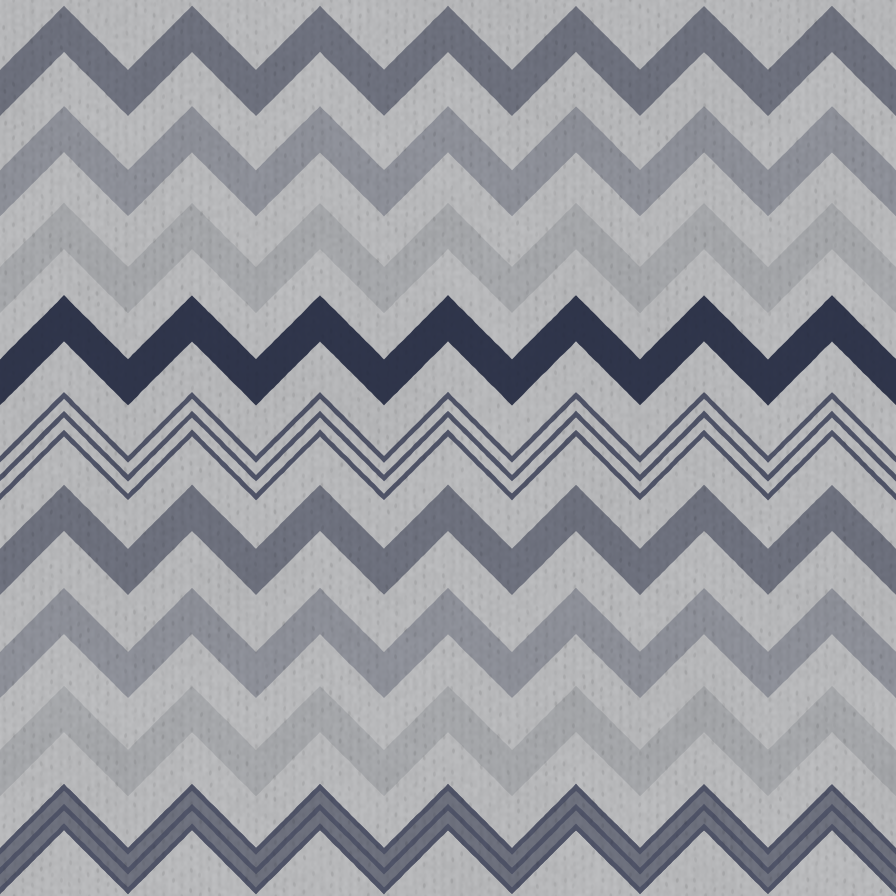
Write a WebGL 2 fragment shader that draws this pattern.

```glsl
#version 300 es
precision highp float;

uniform vec2 u_resolution;
out vec4 fragColor;

const vec3 CLOTH = vec3(0.715, 0.718, 0.726);
const vec3 SLATE = vec3(0.425, 0.438, 0.488);
const vec3 STEEL = vec3(0.548, 0.558, 0.592);
const vec3 SILVER = vec3(0.640, 0.647, 0.660);
const vec3 NAVY = vec3(0.185, 0.208, 0.292);
const vec3 LINE_INK = vec3(0.305, 0.322, 0.400);

// Top of each zigzag row, measured down from the upper edge.
const float ROW_TOPS[9] = float[9](
    0.0065, 0.1185, 0.2265, 0.3295, 0.4375, 0.5410, 0.6562, 0.7656, 0.8750);
const float BAND_HEIGHT = 0.0515;

float hash(vec2 p) {
    vec3 q = fract(vec3(p.xyx) * 0.1031);
    q += dot(q, q.yzx + 33.33);
    return fract((q.x + q.y) * q.z);
}

float noise(vec2 p) {
    vec2 cell = floor(p);
    vec2 f = fract(p);
    f = f * f * (3.0 - 2.0 * f);
    float low = mix(hash(cell), hash(cell + vec2(1, 0)), f.x);
    float high = mix(hash(cell + vec2(0, 1)), hash(cell + vec2(1, 1)), f.x);
    return mix(low, high, f.y);
}

// Soft coverage of the interval that starts at top.
float strip(float depth, float top, float height, float soft) {
    return smoothstep(-soft, soft, depth - top)
         * (1.0 - smoothstep(-soft, soft, depth - top - height));
}

float tripleLine(float depth, float top, float spacing, float soft) {
    float cover = 0.0;
    for (int i = 0; i < 3; i++) {
        cover = max(cover, strip(depth, top + float(i) * spacing, 0.0075, soft));
    }
    return cover;
}

// Dark gaps between knitted stitches, with uneven strength.
float stitchGaps(vec2 uv) {
    vec2 p = uv * vec2(96.0, 84.0);
    p.y += 0.5 * mod(floor(p.x), 2.0);
    vec2 id = floor(p);
    vec2 offset = fract(p) - 0.5;
    offset += 0.25 * (vec2(hash(id + 7.0), hash(id + 19.0)) - 0.5);
    offset.x += 0.35 * offset.y * (hash(id + 41.0) - 0.5);
    float dash = 1.0 - smoothstep(0.3, 1.0, length(offset / vec2(0.22, 0.34)));
    return dash * mix(0.15, 1.0, pow(hash(id), 2.0));
}

float knitShade(vec2 uv) {
    float rib = cos(uv.x * 96.0 * 6.2832);
    float yarn = noise(uv * vec2(290.0, 220.0)) - 0.5;
    float mottle = noise(uv * 9.0) + 0.6 * noise(uv * 31.0) - 0.8;
    return 1.0 + 0.010 * rib + 0.045 * yarn + 0.022 * mottle
         - 0.085 * stitchGaps(uv);
}

void main() {
    vec2 uv = gl_FragCoord.xy / u_resolution;
    float soft = 0.9 / min(u_resolution.x, u_resolution.y);

    // Seven peaks across, with sides at forty-five degrees.
    float zigzag = abs(fract(uv.x * 7.0) - 0.5) / 7.0;
    float wobble = 0.0008 * (noise(uv * 190.0) - 0.5);
    float depth = 1.0 - uv.y - zigzag + wobble;

    // Rows fade from slate to silver, then change to navy or fine lines.
    vec3 color = CLOTH;
    for (int i = 0; i < 9; i++) {
        float top = ROW_TOPS[i];
        float band = strip(depth, top, BAND_HEIGHT, soft);
        int kind = i % 5;
        if (i == 4) {
            color = mix(color, LINE_INK, tripleLine(depth, top, 0.0210, soft));
        } else {
            vec3 ink = kind == 0 ? SLATE : kind == 1 ? STEEL : kind == 2 ? SILVER : NAVY;
            if (i == 8) ink = SLATE;
            color = mix(color, ink, band);
        }
        if (i == 8) {
            color = mix(color, LINE_INK, tripleLine(depth, top, 0.0220, soft));
        }
    }

    // Dark dye hides part of the knit relief.
    float relief = mix(0.45, 1.0, smoothstep(0.2, 0.45, color.g));
    color *= mix(1.0, knitShade(uv), relief);
    fragColor = vec4(clamp(color, 0.0, 1.0), 1.0);
}
```
